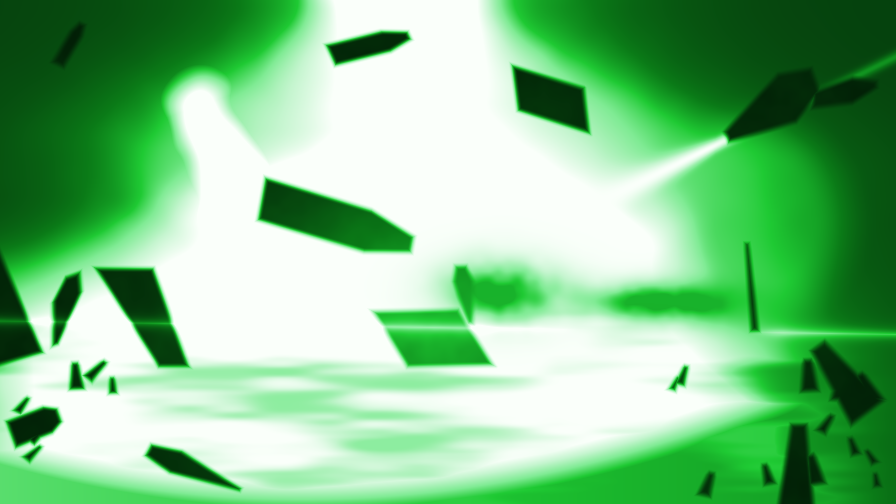
This background is drawn by a Shadertoy shader. Its source:

```glsl
// A green energy burst over a misty floor, with dark shards flying around it.
// One light level is built from soft edges, glows and noise, darkened by
// sheared-box shards, then mapped through a black-green-white ramp.

#define FALLOFF .18   // reach of the light outside the burst
#define MIST .07      // warp of the burst edges
#define STREAKS 1.8   // depth of the floor bands
#define FLARE 1.7     // strength of the flare
#define RIM .011      // softness of the shard rims
#define DEBRIS 18     // number of small shards

const vec3 RAMP[7] = vec3[7](
    vec3(0, .06, .01), vec3(.02, .25, .05), vec3(.04, .48, .09), vec3(.12, .79, .2),
    vec3(.5, .92, .58), vec3(.77, .96, .81), vec3(.98, 1, .98));

float hash(vec2 p) { return fract(sin(dot(p, vec2(127.1, 311.7))) * 43758.5); }

float noise(vec2 p) {
    vec2 i = floor(p), f = fract(p);
    f = f * f * (3. - 2. * f);
    return mix(mix(hash(i), hash(i + vec2(1, 0)), f.x),
               mix(hash(i + vec2(0, 1)), hash(i + vec2(1, 1)), f.x), f.y);
}

float fbm(vec2 p) {
    return .55 * noise(p) + .3 * noise(p * 2.1 + 7.) + .15 * noise(p * 4.3 + 3.);
}

float below(float lo, float hi, float y) { return 1. - smoothstep(lo, hi, y); }

float blob(vec2 p, vec2 centre, vec2 radius) {
    vec2 q = (p - centre) / radius;
    return exp(-dot(q, q));
}

// Sheared box on two half axes; it tapers and loses corners along the first
float shard(vec2 p, vec2 centre, mat2 axes, float taper, float cut) {
    vec2 q = inverse(axes) * (p - centre);
    float area = abs(determinant(axes)), thick = area / length(axes[0]), t = abs(q.y);
    float d = max((abs(q.x) - 1.) * area / length(axes[1]), (t - 1. + taper * q.x) * thick);
    return max(d, (q.x + t - cut) * thick);
}

// Level across one side: dim outside, green at outer, white at inner
float side(float x, float outer, float inner) {
    float t = (x - outer) / (inner - outer);
    return t < 0. ? 1. + 2. * exp((x - outer) / FALLOFF) : 3. + 3. * min(t, 1.);
}

float burst(vec2 p) {
    float x = p.x + MIST * (fbm(p * 5.) - .5), y = p.y;
    float left = .3 + .29 * smoothstep(.7, 1., y) - .42 * below(.36, .62, y);
    float leftCore = .66 - .25 * below(.6, .75, y) - .35 * below(.3, .55, y);
    float right = 1.04 + .38 * below(.65, 1., y) + .18 * below(.2, .55, y);
    float rightCore = .96 + .34 * below(.5, .8, y) + .19 * below(.15, .4, y);
    float level = min(side(x, left, leftCore), side(-x, -right, -rightCore));

    // Left lobe: a capsule widening downwards
    vec2 axis = vec2(.09, -.25), q = vec2(x, y) - vec2(.41, .79);
    float h = clamp(dot(q, axis) / dot(axis, axis), 0., 1.);
    float lobe = length(q - axis * h) - .03 - .06 * h;
    level = max(level, 6. - 70. * max(lobe, 0.));

    // Right halo and the beam through it
    level += .9 * below(.13, .26, length(p - vec2(1.48, .56))) * below(2., 4., level);
    float beam = (y - .56 - .49 * (p.x - 1.11)) / (.012 + .13 * max(0., 1.42 - p.x));
    float reach = smoothstep(.95, 1.1, p.x) * (1. - .75 * smoothstep(1.4, 1.55, p.x));
    return mix(level, max(level, 6.), exp(-beam * beam) * reach);
}

// Clouds on the horizon and a banded floor with a curved front
float ground(vec2 p, float level) {
    float cloud = blob(p, vec2(1, .42), vec2(.11, .06)) + blob(p, vec2(1.34, .4), vec2(.16, .04));
    level = mix(level, min(level, 2.7), min(cloud * (.5 + 1.2 * fbm(p * 12.)), 1.));
    float bands = smoothstep(.42, .8, fbm(p * vec2(2.5, 16)));
    level -= STREAKS * bands * below(.3, .42, p.y) * smoothstep(1.5, 5., level);
    float front = p.y - .02 - .22 * (p.x - .6) * (p.x - .6);
    return min(level, max(4.5 + 45. * front, 3.6 - .7 * p.x + .6 * bands));
}

float shards(vec2 p) {
    // Upper shards
    float d = shard(p, vec2(.669, .56), mat2(.152, -.046, .008, .044), 0., 1.4);
    d = min(d, shard(p, vec2(1.093, .803), mat2(.073, -.023, -.006, .047), 0., 2.));
    d = min(d, shard(p, vec2(.734, .91), mat2(.08, .02, -.01, .022), 0., 1.4));
    d = min(d, shard(p, vec2(1.53, .785), mat2(.09, .058, -.015, .04), -.7, 1.6));
    d = min(d, shard(p, vec2(1.676, .817), mat2(.066, .016, 0, .026), -.3, 1.3));
    d = min(d, shard(p, vec2(.139, .912), mat2(.025, .042, .013, -.006), 0., 1.5));
    // Shards at the horizon
    d = min(d, shard(p, vec2(.296, .37), mat2(.05, -.1, .046, 0), .3, 2.));
    d = min(d, shard(p, vec2(.859, .329), mat2(.088, .002, -.036, .058), 0., 2.));
    d = min(d, shard(p, vec2(.924, .415), mat2(-.01, .06, .018, 0), -.6, 1.7));
    d = min(d, shard(p, vec2(0, .41), mat2(-.02, .13, .036, .01), .9, 2.));
    d = min(d, shard(p, vec2(.127, .385), mat2(.018, .072, .025, .009), -.7, 1.6));
    d = min(d, shard(p, vec2(1.49, .43), mat2(-.008, .088, .007, 0), .3, 1.6));
    // Shards near the floor
    d = min(d, shard(p, vec2(.07, .157), mat2(.05, .02, -.01, .028), 0., 1.5));
    d = min(d, shard(p, vec2(.385, .068), mat2(-.093, .04, .01, .018), -.8, 1.7));
    d = min(d, shard(p, vec2(1.672, .247), mat2(-.05, .068, .024, .018), .4, 2.));
    d = min(d, shard(p, vec2(1.582, .07), mat2(.003, .09, .028, 0), .4, 1.7));
    // Debris in both lower corners
    for (int i = 0; i < DEBRIS; i++) {
        vec2 r = vec2(hash(vec2(i, 1)), hash(vec2(i, 2)));
        vec2 c = i % 3 == 0 ? vec2(0, .08) + r * vec2(.24, .2) : vec2(1.32, .01) + r * vec2(.46, .25);
        float turn = .6 + 1.6 * hash(vec2(i, 3));
        vec2 a = (.014 + .022 * hash(vec2(i, 4))) * vec2(cos(turn), sin(turn));
        d = min(d, shard(p, c, mat2(a, .45 * a.y, -.3 * a.x), .3, 1.5));
    }
    return d;
}

void mainImage(out vec4 fragColor, in vec2 fragCoord) {
    vec2 p = fragCoord / iResolution.y;
    float level = ground(p, burst(p));
    // Shards are lit more near the burst
    float lit = .2 + 2.3 * blob(p, vec2(.87, .36), vec2(.45, .3)) + .4 * fbm(p * 14.);
    level = mix(lit, level, smoothstep(-RIM, .5 * RIM, shards(p)));
    // Horizontal flare
    float line = abs(p.y - .363 + .015 * p.x);
    level += FLARE * exp(-line / .009) * (below(.9, 1.2, p.x) + smoothstep(1.48, 1.56, p.x));
    vec3 colour = RAMP[0];
    for (int i = 0; i < 6; i++) colour = mix(colour, RAMP[i + 1], clamp(level - float(i), 0., 1.));
    fragColor = vec4(colour, 1);
}
```
